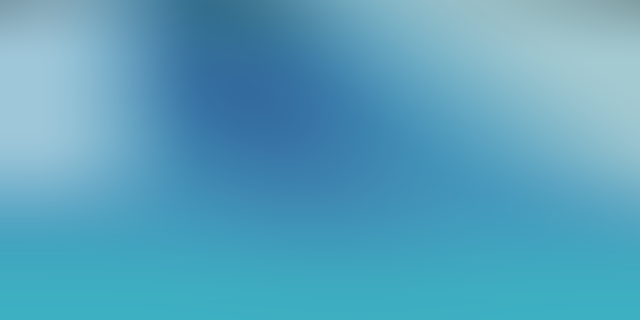
A Shadertoy shader for this background:

```glsl
// Soft blurred backdrop: deep blue haze over teal, with pale light at both sides.

// Elliptical Gaussian falloff around a centre
float glow(vec2 p, vec2 centre, vec2 radius) {
    vec2 d = (p - centre) / radius;
    return exp(-dot(d, d));
}

void mainImage(out vec4 fragColor, in vec2 fragCoord) {
    vec2 uv = fragCoord / iResolution.xy;

    // Teal floor rising into mid blue
    vec3 teal = vec3(0.24, 0.69, 0.76);
    vec3 midBlue = vec3(0.27, 0.60, 0.74);
    vec3 color = mix(teal, midBlue, smoothstep(0.0, 0.45, uv.y));

    // Deep blue haze, leaning to the right as it descends
    vec2 leaning = uv + vec2(0.25 * (uv.y - 0.72), 0.0);
    float haze = glow(leaning, vec2(0.38, 0.72), vec2(0.20, 0.35));
    color = mix(color, vec3(0.20, 0.41, 0.62), 0.95 * haze);

    // Dark teal shadow at the top
    float shadow = glow(uv, vec2(0.38, 1.03), vec2(0.16, 0.20));
    color = mix(color, vec3(0.19, 0.42, 0.53), 0.9 * shadow);

    // Pale light on the left
    float leftLight = (1.0 - smoothstep(0.05, 0.33, uv.x)) * smoothstep(0.2, 0.6, uv.y);
    color = mix(color, vec3(0.62, 0.78, 0.85), leftLight);

    // Pale light across the upper right diagonal
    float diagonal = uv.x + 0.7 * uv.y;
    float rightLight = smoothstep(0.98, 1.5, diagonal) * smoothstep(0.1, 0.55, uv.y);
    color = mix(color, vec3(0.64, 0.79, 0.82), rightLight);

    // Dim the top corners
    float side = 2.0 * uv.x - 1.0;
    color *= 1.0 - 0.24 * side * side * smoothstep(0.8, 1.05, uv.y);

    fragColor = vec4(color, 1.0);
}
```
